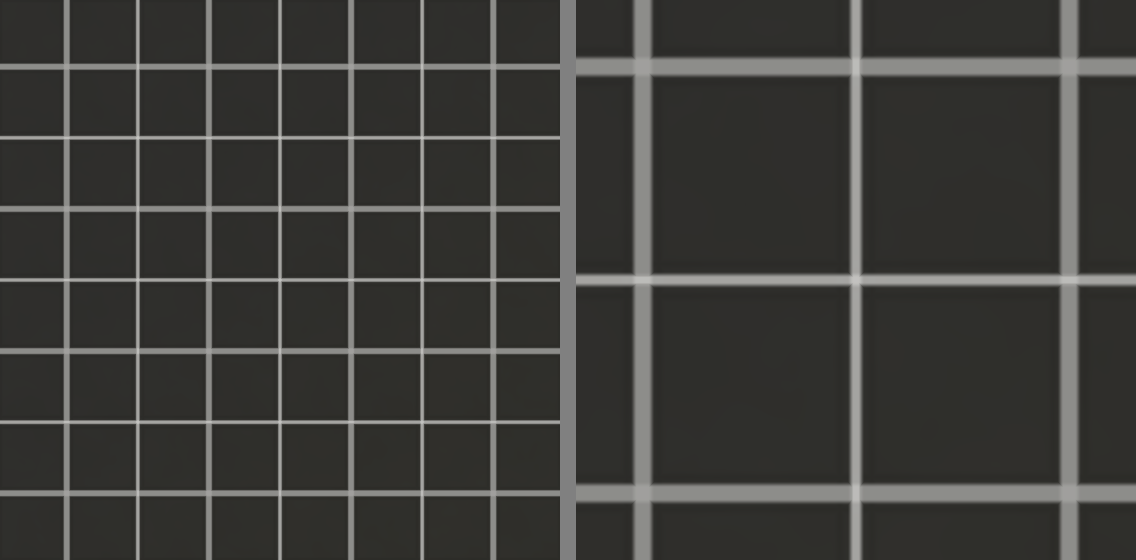
Left: the whole. Right: its middle third, enlarged.
Reproduce this pattern procedurally as a WebGL 2 fragment shader.

```glsl
#version 300 es
precision highp float;

uniform vec2 u_resolution;
out vec4 fragColor;

// Signed distance from the nearest grid line and that line's parity per axis
void gridLines(vec2 p, out vec2 dist, out vec2 isWide) {
    vec2 cell = (p - 0.5) / 0.12695;
    vec2 index = floor(cell + 0.5);
    dist = abs(cell - index) * 0.12695;
    isWide = mod(abs(index), 2.0);
}

// Soft line coverage: broad dull lines alternate with thin bright ones
vec2 lineStrength(vec2 dist, vec2 isWide, vec2 pixel) {
    vec2 halfWidth = mix(vec2(0.0032), vec2(0.0053), isWide);
    vec2 soft = max(vec2(0.0019), 0.75 * pixel);
    vec2 coverage = 1.0 - smoothstep(halfWidth - soft, halfWidth + soft, dist);
    return coverage * mix(vec2(1.25), vec2(1.0), isWide);
}

// Faint layered-sine unevenness of the dark surface
float mottle(vec2 p) {
    float sum = 0.0;
    float amplitude = 0.5;
    for (int i = 0; i < 3; i++) {
        sum += amplitude * sin(p.x + 1.7 * sin(p.y)) * sin(p.y - 1.3 * sin(p.x));
        p = mat2(1.6, 1.2, -1.2, 1.6) * p + 2.1;
        amplitude *= 0.5;
    }
    return sum;
}

void main() {
    vec2 p = gl_FragCoord.xy / u_resolution;
    vec2 dist, isWide;
    gridLines(p, dist, isWide);
    vec2 strength = lineStrength(dist, isWide, 1.0 / u_resolution);

    // Dark ground, a touch warmer toward the lower right
    vec3 ground = vec3(0.183, 0.181, 0.172) + 0.004 * mottle(p * 24.0);
    ground += vec3(0.003, 0.003, -0.004) * smoothstep(0.6, 1.6, p.x + 1.0 - p.y);

    // Narrow shadow hugging each line
    vec2 halo = exp(-pow((dist - 0.0095) / 0.0025, vec2(2.0)));
    ground -= 0.012 * max(halo.x, halo.y);

    // Lines, slightly brighter where they cross
    float ink = max(strength.x, strength.y) + 0.2 * strength.x * strength.y;
    vec3 lineColor = vec3(0.553, 0.551, 0.54);
    fragColor = vec4(ground + (lineColor - ground) * ink, 1.0);
}
```
